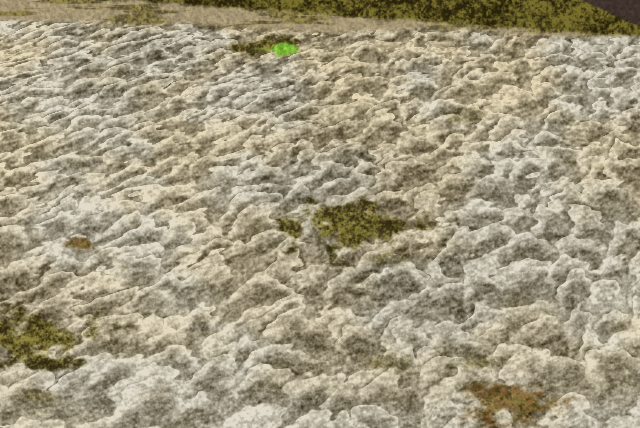
A WebGL 1 fragment shader for this texture:

```glsl
precision highp float;
uniform vec2 u_resolution;

const vec3 SHADOW = vec3(0.20, 0.17, 0.09);
const vec3 PALE = vec3(0.82, 0.80, 0.735);
const vec3 WARM = vec3(1.04, 0.99, 0.88);
const vec3 MOSS_DARK = vec3(0.18, 0.15, 0.05);
const vec3 MOSS_LIGHT = vec3(0.53, 0.49, 0.20);
const vec3 RUST = vec3(0.50, 0.33, 0.14);
const vec3 FRESH = vec3(0.50, 0.72, 0.22);
const vec3 FIELD = vec3(0.64, 0.58, 0.45);
const vec3 BARE = vec3(0.25, 0.20, 0.18);

float hash(vec2 cell) {
  vec3 q = fract(vec3(cell.xyx) * 0.1031);
  q += dot(q, q.yzx + 33.33);
  return fract((q.x + q.y) * q.z);
}

float noise(vec2 p) {
  vec2 i = floor(p), f = fract(p);
  f = f * f * (3.0 - 2.0 * f);
  return mix(mix(hash(i), hash(i + vec2(1, 0)), f.x),
             mix(hash(i + vec2(0, 1)), hash(i + vec2(1, 1)), f.x), f.y);
}

mat2 turn(float a) {
  return mat2(cos(a), sin(a), -sin(a), cos(a));
}

float fbm(vec2 p) {
  float sum = 0.0, gain = 0.533;
  for (int i = 0; i < 4; i++) {
    sum += gain * noise(p);
    p = turn(0.7) * p * 2.1 + 17.0;
    gain *= 0.5;
  }
  return sum;
}

// Overlapping mounds, painted back to front: pale crest, dark foot
float moundTone(vec2 g) {
  float tone = 0.6;
  vec2 home = floor(g);
  for (int row = 2; row >= -2; row--) {
    for (int col = -1; col <= 1; col++) {
      vec2 cell = home + vec2(col, row);
      vec2 centre = cell + vec2(hash(cell + 3.0), hash(cell + 19.0));
      float size = hash(cell + 47.0);
      float x = (g.x - centre.x) / mix(0.55, 1.0, size);
      float bell = max(1.0 - x * x, 0.0);
      float below = centre.y + mix(0.5, 1.2, size) * bell * bell - g.y;
      float cover = smoothstep(-0.05, 0.07, below) * (1.0 - smoothstep(0.55, 1.0, abs(x)));
      cover *= 1.0 - smoothstep(0.8, 1.6, below);
      float shade = mix(0.98, 0.36, smoothstep(0.0, 1.15, below + 0.15 * x));
      tone = mix(tone, shade, cover);
    }
  }
  return tone;
}

// Screen to ground: features shrink and flatten towards the top
vec2 groundPlane(vec2 p) {
  float depth = 1.0 / (2.0 - p.y);
  float x = p.x - 0.75;
  return vec2(x * 18.0 * depth, 56.0 * depth - 11.0 * depth * depth * x) + 60.0;
}

// Ragged elliptical patch
float patchMask(vec2 p, vec2 centre, vec2 radius, float rag) {
  float d = length((p - centre) / radius) + 2.2 * (rag - 0.5);
  return 1.0 - smoothstep(0.5, 1.1, d);
}

// Small patches scattered one per cell, most cells empty
float scatteredPatches(vec2 p, float rag) {
  vec2 grid = vec2(5.0, 9.0);
  vec2 cell = floor(p * grid);
  vec2 centre = (cell + 0.35 + 0.3 * vec2(hash(cell + 3.0), hash(cell + 8.0))) / grid;
  return step(0.8, hash(cell + 71.0)) * patchMask(p, centre, vec2(0.05, 0.018), rag);
}

vec3 moundColour(vec2 p, float grain, float fibre) {
  vec2 g = groundPlane(p);
  vec2 bend = vec2(noise(g * 0.9 + 9.0), noise(g * 1.1 + 31.0)) - 0.5;
  vec2 fray = vec2(noise(g * 4.0 + 5.0), noise(g * 5.0 + 77.0)) - 0.5;
  float tone = moundTone(g + 0.9 * bend + 0.35 * fray);
  float lumps = noise(g * 3.1 + 13.0) - noise(g * 3.1 + vec2(12.9, 12.3));
  tone += 0.03 + 0.16 * lumps;
  tone += 0.38 * (fbm(p * vec2(2.5, 4.0) + 4.0) - 0.5);
  float rough = 1.25 - 0.4 * clamp(tone, 0.0, 1.0);
  tone += rough * (0.55 * (grain - 0.5) + 0.30 * (fibre - 0.5));
  float warmth = smoothstep(0.3, 0.7, fbm(p * vec2(5.0, 9.0) + 40.0)) * (0.4 + 0.5 * p.y);
  vec3 colour = mix(SHADOW, PALE, clamp(tone, 0.0, 1.1));
  return colour * mix(vec3(1.0), WARM, warmth);
}

// Plain field, mossy hill and bare ground beyond the mounds
vec3 farGround(vec2 p, vec3 moss, float grain, float rag) {
  vec3 colour = FIELD * (0.8 + 0.4 * grain);
  float streak = smoothstep(0.52, 0.66, fbm(p * vec2(6.0, 60.0)));
  colour = mix(colour, moss, 0.6 * streak);
  float hillFoot = 0.985 - 0.075 * (p.x - 0.5) + 0.02 * (rag - 0.5);
  colour = mix(colour, moss * 0.9, smoothstep(-0.006, 0.008, p.y - hillFoot));
  float skyline = 1.0 - 0.45 * (p.x - 1.36);
  return mix(colour, BARE * (0.8 + 0.4 * grain), smoothstep(-0.004, 0.004, p.y - skyline));
}

void main() {
  vec2 p = gl_FragCoord.xy / u_resolution.y;
  p.x *= 1.497 * u_resolution.y / u_resolution.x;

  float grain = 0.55 * noise(p * 150.0) + 0.45 * noise(turn(0.6) * p * 270.0);
  float fibre = noise(turn(-0.3) * p * vec2(80.0, 180.0));
  float rag = fbm(p * vec2(22.0, 34.0));
  vec3 moss = mix(MOSS_DARK, MOSS_LIGHT, smoothstep(0.3, 0.7, 0.5 * rag + 0.5 * grain));

  // Moss and rusty growth between the mounds
  vec3 colour = moundColour(p, grain, fibre);
  float green = patchMask(p, vec2(0.81, 0.47), vec2(0.18, 0.06), rag);
  green = max(green, patchMask(p, vec2(0.08, 0.21), vec2(0.16, 0.065), rag));
  green = max(green, patchMask(p, vec2(0.62, 0.89), vec2(0.09, 0.022), rag));
  green = max(green, 0.5 * scatteredPatches(p, rag));
  colour = mix(colour, moss, 0.9 * green);
  float rust = patchMask(p, vec2(1.21, 0.06), vec2(0.12, 0.045), rag);
  rust = max(rust, patchMask(p, vec2(0.19, 0.428), vec2(0.05, 0.016), rag));
  colour = mix(colour, mix(moss, RUST, fibre), 0.8 * rust);
  float fresh = patchMask(p, vec2(0.655, 0.882), vec2(0.045, 0.014), rag);
  colour = mix(colour, FRESH * (0.75 + 0.5 * grain), fresh);

  // Far edge of the mounds
  float edge = 0.945 - 0.02 * p.x + 0.02 * (noise(vec2(p.x * 9.0, 2.0)) - 0.5);
  vec3 beyond = farGround(p, moss, grain, rag);
  colour = mix(colour, beyond, smoothstep(-0.008, 0.008, p.y - edge));
  gl_FragColor = vec4(colour, 1.0);
}
```
